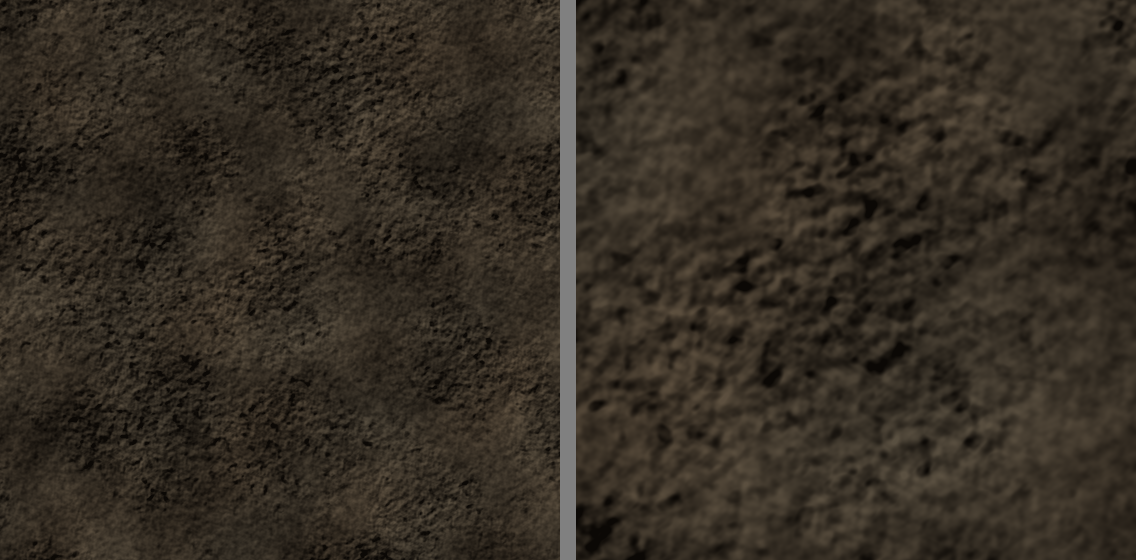
Left: the whole. Right: its middle third, enlarged.
Write a Shadertoy shader that draws this texture.

```glsl
// Dark weathered earth: soft blotches of brown under a fine, patchy relief.
// Gradient noise gives a height field, lit from the upper left; a slow mask
// decides where the ground is rough and pitted and where it is worn smooth.

#define BLOTCH_SCALE 4.0
#define BLOTCH_CONTRAST 0.62
#define GRAIN_SCALE 66.0
#define GRAIN_STRETCH 0.76
#define GRAIN_ANGLE 0.55
#define RELIEF_STEP 0.0026
#define RELIEF_CONTRAST 0.68
#define PIT_SCALE 74.0
#define PIT_DEPTH 0.80
#define BASE_TONE 0.53
#define DARK_EARTH vec3(0.100, 0.082, 0.060)
#define PALE_EARTH vec3(0.290, 0.252, 0.200)

// Unit gradient for a lattice cell, from an integer hash
vec2 cellGradient(ivec2 cell) {
    uvec2 u = uvec2(cell);
    uint h = u.x * 1597u + u.y * 51749u;
    h = (h ^ (h >> 15)) * 73244475u;
    h = (h ^ (h >> 15)) * 73244475u;
    h ^= h >> 16;
    float angle = 6.28318 * float(h & 65535u) / 65536.0;
    return vec2(cos(angle), sin(angle));
}

float gradientNoise(vec2 p) {
    vec2 base = floor(p);
    vec2 f = p - base;
    ivec2 cell = ivec2(base);
    vec2 s = f * f * f * (f * (f * 6.0 - 15.0) + 10.0);
    float a = dot(cellGradient(cell), f);
    float b = dot(cellGradient(cell + ivec2(1, 0)), f - vec2(1.0, 0.0));
    float c = dot(cellGradient(cell + ivec2(0, 1)), f - vec2(0.0, 1.0));
    float d = dot(cellGradient(cell + ivec2(1, 1)), f - vec2(1.0, 1.0));
    return mix(mix(a, b, s.x), mix(c, d, s.x), s.y);
}

float fbm(vec2 p, int octaves, float gain) {
    float sum = 0.0;
    float amplitude = 1.0;
    for (int i = 0; i < octaves; i++) {
        sum += amplitude * gradientNoise(p);
        p = mat2(1.6, 1.2, -1.2, 1.6) * p + 17.3;
        amplitude *= gain;
    }
    return sum;
}

// Turn the plane and lengthen the grain along the turned x axis
vec2 grainSpace(vec2 uv) {
    float c = cos(GRAIN_ANGLE);
    float s = sin(GRAIN_ANGLE);
    return mat2(c, -s, s, c) * uv * vec2(GRAIN_STRETCH, 1.0);
}

float groundHeight(vec2 uv) {
    return fbm(grainSpace(uv) * GRAIN_SCALE, 3, 0.62);
}

void mainImage(out vec4 fragColor, in vec2 fragCoord) {
    vec2 uv = fragCoord / iResolution.y;

    // Large stains, and the mask of rough ground
    float blotch = fbm(uv * BLOTCH_SCALE + 3.7, 6, 0.70);
    float roughness = smoothstep(-0.5, 0.45, fbm(uv * 5.0 + 41.2, 4, 0.65));

    // Relief: slopes that face the light are pale, the others dark
    vec2 toLight = normalize(vec2(-0.55, 0.85));
    float slope = groundHeight(uv - toLight * RELIEF_STEP)
                - groundHeight(uv + toLight * RELIEF_STEP);
    float relief = slope * mix(0.45, 1.4, roughness);
    relief /= 1.0 + 0.3 * abs(relief);

    // Small dark pits gathered in the rough patches
    float pitNoise = fbm(grainSpace(uv) * PIT_SCALE + 91.0, 2, 0.55);
    float pits = smoothstep(0.10, 0.58, pitNoise) * mix(0.2, 1.0, roughness);

    // Fine dust over smooth and rough ground alike
    float dust = fbm(uv * 85.0 + 23.0, 2, 0.7);

    float tone = BASE_TONE + BLOTCH_CONTRAST * blotch
               + RELIEF_CONTRAST * relief - PIT_DEPTH * pits + 0.30 * dust;
    tone = clamp(tone, -0.3, 1.35);

    // Earth colours, with slow drifts between red brown and olive
    vec3 color = mix(DARK_EARTH, PALE_EARTH, tone);
    float warmth = gradientNoise(uv * 6.0 + 70.0);
    color *= 1.0 + warmth * vec3(0.04, -0.01, -0.05);
    fragColor = vec4(max(color, 0.0), 1.0);
}
```
